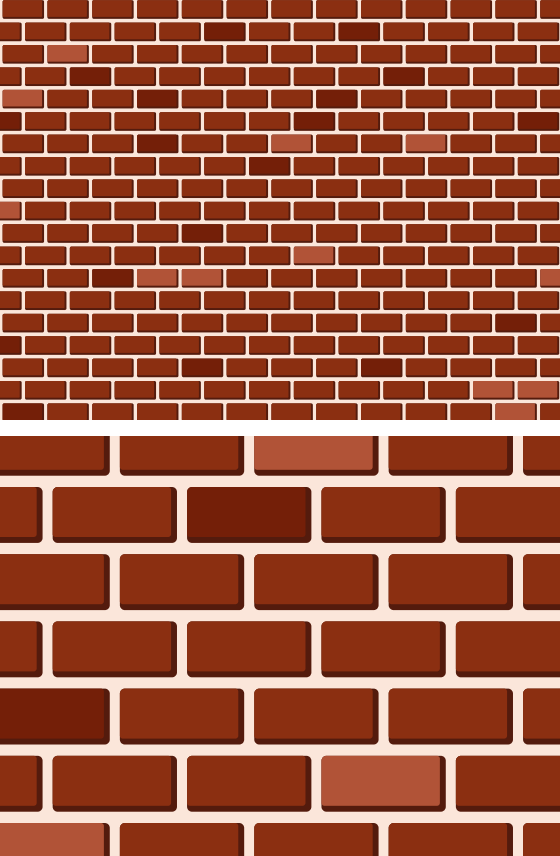
Top: the whole. Bottom: its middle third, enlarged.
This pattern is drawn by a Shadertoy shader. Its source:

```glsl
// Running-bond brick wall: rounded bricks with a dark lower-right edge on pale mortar.
// Each row is shifted by half a brick; a hash picks the few darker and lighter bricks.
// One unit is the height of a course, and a brick with its joint is two units long.
#define COURSES 18.75                 // courses down the canvas
#define WALL_SHIFT vec2(-0.042, 0.075)
#define BRICK_SIZE vec2(1.85, 0.832)
#define EDGE_WIDTH 0.088              // shaded right and bottom edges
#define CORNER 0.075
#define DARK_SHARE 0.095
#define LIGHT_SHARE 0.034
#define MORTAR vec3(0.985, 0.902, 0.853)
#define BRICK vec3(0.545, 0.184, 0.066)
#define DARK_BRICK vec3(0.455, 0.122, 0.030)
#define LIGHT_BRICK vec3(0.695, 0.325, 0.215)
#define EDGE vec3(0.330, 0.105, 0.050)

float hash(vec2 p) {
    return fract(sin(dot(p, vec2(127.1, 311.7))) * 43758.5453);
}

float roundedBox(vec2 p, vec2 halfSize, float radius) {
    vec2 q = abs(p) - halfSize + radius;
    return length(max(q, 0.0)) + min(max(q.x, q.y), 0.0) - radius;
}

float coverage(float dist, float pixel) {
    return clamp(0.5 - dist / pixel, 0.0, 1.0);
}

vec3 brickColor(vec2 id) {
    float pick = hash(id + vec2(3.0, 17.0));
    if (pick < DARK_SHARE) return DARK_BRICK;
    return pick > 1.0 - LIGHT_SHARE ? LIGHT_BRICK : BRICK;
}

void mainImage(out vec4 fragColor, in vec2 fragCoord) {
    float pixel = COURSES / iResolution.y;

    // Courses are counted from the top
    vec2 p = vec2(fragCoord.x, iResolution.y - fragCoord.y) * pixel + WALL_SHIFT;
    float course = floor(p.y);
    p.x -= mod(course, 2.0);
    vec2 id = vec2(floor(p.x * 0.5), course);
    vec2 local = p - (id * vec2(2.0, 1.0) + vec2(1.0, 0.5));

    // Whole brick, then its face inset from the right and the bottom
    float body = roundedBox(local, 0.5 * BRICK_SIZE, CORNER);
    vec2 faceSize = BRICK_SIZE - EDGE_WIDTH;
    float face = roundedBox(local + 0.5 * EDGE_WIDTH, 0.5 * faceSize, 0.6 * CORNER);

    vec3 color = mix(MORTAR, EDGE, coverage(body, pixel));
    color = mix(color, brickColor(id), coverage(max(face, body), pixel));
    fragColor = vec4(color, 1.0);
}
```
